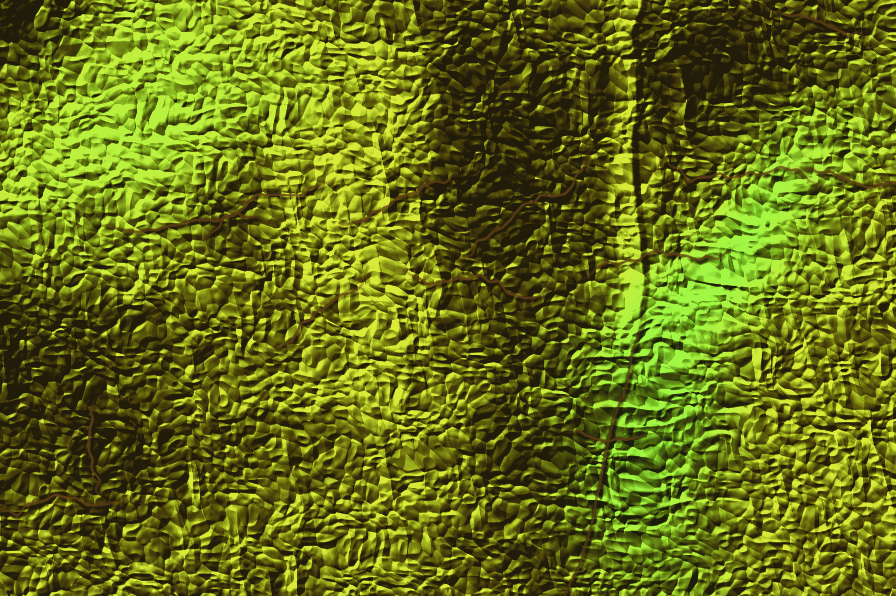
This texture is drawn by a WebGL 1 fragment shader. Its source:

```glsl
precision highp float;
uniform vec2 u_resolution;

// Foil tones, dark to light
const vec3 UMBER = vec3(0.13, 0.11, 0.035);
const vec3 BROWN = vec3(0.27, 0.23, 0.04);
const vec3 OLIVE = vec3(0.36, 0.36, 0.04);
const vec3 MOSS = vec3(0.49, 0.51, 0.07);
const vec3 LIME = vec3(0.61, 0.69, 0.11);
const vec3 GLINT = vec3(0.85, 0.92, 0.22);
const vec3 GREEN_TINT = vec3(0.70, 1.06, 1.25);
const vec3 CRACK_COLOR = vec3(0.40, 0.26, 0.09);

// Surface and light
const vec2 GRAIN_SCALE = vec2(58.0, 52.0);
const vec2 CRINKLE_SCALE = vec2(62.0, 84.0);
const vec2 FOLD_SCALE = vec2(24.0, 5.0);
const float FOLD_LEAN = 0.28;
const vec2 LIGHT_DIR = vec2(-0.50, 0.866);
const float LIGHT_STEP = 0.0028;
const float RELIEF_GAIN = 1.35;
const float TONE_BIAS = -0.08;
const float CRACK_WIDTH = 0.0036;

float hash(vec2 p) {
  vec3 q = fract(p.xyx * 0.1031);
  q += dot(q, q.yzx + 33.33);
  return fract((q.x + q.y) * q.z);
}

vec2 hash2(vec2 p) {
  return vec2(hash(p), hash(p + 71.7));
}

float noise(vec2 p) {
  vec2 i = floor(p), f = fract(p);
  f = f * f * (3.0 - 2.0 * f);
  vec2 x = vec2(1.0, 0.0);
  return mix(mix(hash(i), hash(i + x), f.x),
             mix(hash(i + x.yx), hash(i + x.xx), f.x), f.y);
}

float ridge(vec2 p) {
  return 1.0 - abs(2.0 * noise(p) - 1.0);
}

// Rounded pebbles separated by sharp grooves
float pebbles(vec2 p) {
  vec2 cell = floor(p), f = fract(p);
  float nearest = 4.0;
  for (int y = -1; y <= 1; y++)
    for (int x = -1; x <= 1; x++) {
      vec2 o = vec2(float(x), float(y));
      vec2 d = o + hash2(cell + o) - f;
      nearest = min(nearest, dot(d, d));
    }
  return -nearest;
}

float height(vec2 p, float green) {
  vec2 q = p + 0.022 * vec2(noise(p * 19.0), noise(p * 19.0 + 40.0));
  vec2 lean = vec2(q.x + FOLD_LEAN * q.y, q.y);
  float h = 0.95 * pebbles(lean * GRAIN_SCALE) / GRAIN_SCALE.x;
  h += 0.40 * ridge(q * CRINKLE_SCALE + 9.0) / CRINKLE_SCALE.x;
  h += 0.40 * noise(q * 140.0) / 140.0;
  h += (1.0 - 0.7 * green) * 0.75 * ridge(lean * FOLD_SCALE) / FOLD_SCALE.x;
  h += (1.0 - 0.7 * green) * 0.55 * ridge(lean * FOLD_SCALE * 2.1 + 5.0) / (2.1 * FOLD_SCALE.x);
  return h + green * 0.6 * ridge(q * vec2(13.0, 38.0)) / 38.0;
}

vec2 turn(vec2 p, float a) {
  return vec2(cos(a) * p.x + sin(a) * p.y, cos(a) * p.y - sin(a) * p.x);
}

// Soft oval patch of light or shade
float patch_(vec2 p, vec2 center, vec2 radius, float angle) {
  vec2 d = turn(p - center, angle) / radius;
  return exp(-dot(d, d));
}

float seamOffset(vec2 p) {
  float bend = 0.28 * max(0.43 - p.y, 0.0);
  return p.x - 1.075 + bend + 0.022 * (noise(vec2(p.y * 17.0, 3.0)) - 0.5);
}

float line(float d, float width) {
  return 1.0 - smoothstep(0.3 * width, width, abs(d));
}

// Scattered wandering cracks: x is the crack, y its shadow
vec2 cracks(vec2 p) {
  vec2 result = vec2(0.0);
  for (int i = 0; i < 13; i++) {
    vec2 seed = vec2(float(i) * 3.7 + 2.0, 8.3);
    vec2 center = vec2(fract(float(i) * 0.618 + 0.12) * 1.5, hash(seed));
    float steep = step(0.78, hash(seed + 5.0));
    vec2 d = turn(p - center, mix(0.9 * hash(seed + 9.0) - 0.25, 1.45, steep));
    float wander = 0.055 * noise(vec2(d.x * 13.0, seed.x)) + 0.014 * noise(vec2(d.x * 60.0, seed.x));
    float reach = 0.08 + 0.11 * hash(seed + 14.0);
    float fade = 1.0 - smoothstep(0.5 * reach, reach, abs(d.x));
    float v = d.y - wander + 0.03;
    result = max(result, fade * vec2(line(v, CRACK_WIDTH), line(v + 0.003, 2.0 * CRACK_WIDTH)));
  }
  return result;
}

vec3 foil(float t) {
  vec3 c = mix(UMBER, BROWN, smoothstep(0.05, 0.25, t));
  c = mix(c, OLIVE, smoothstep(0.25, 0.47, t));
  c = mix(c, MOSS, smoothstep(0.47, 0.66, t));
  c = mix(c, LIME, smoothstep(0.66, 0.81, t));
  return mix(c, GLINT, smoothstep(0.81, 0.95, t));
}

void main() {
  vec2 p = gl_FragCoord.xy / u_resolution.y;
  p.x *= 1.506 * u_resolution.y / u_resolution.x;
  vec2 w = p + 0.10 * (vec2(noise(p * 6.0), noise(p * 6.0 + 20.0)) - 0.5);

  // Broad sheen and hollows of the draped sheet
  float upperSheen = patch_(w, vec2(0.20, 0.80), vec2(0.30, 0.17), 0.6);
  float band = patch_(w, vec2(1.24, 0.57), vec2(0.30, 0.11), 0.75);
  float lowerGreen = patch_(w, vec2(1.10, 0.20), vec2(0.13, 0.24), 0.0);
  float sheen = 1.45 * upperSheen + 1.5 * band + 0.35 * lowerGreen;
  sheen += 0.85 * patch_(w, vec2(0.62, 0.62), vec2(0.13, 0.42), 0.25);
  sheen += 0.35 * patch_(w, vec2(1.42, 0.25), vec2(0.16, 0.25), 0.0);
  float shade = 1.3 * patch_(w, vec2(0.85, 0.72), vec2(0.13, 0.36), 0.15);
  shade += 1.4 * patch_(w, vec2(1.22, 0.90), vec2(0.22, 0.15), 0.3);
  shade += 1.3 * patch_(w, vec2(0.04, 0.42), vec2(0.16, 0.17), 0.0);
  shade += 0.8 * patch_(w, vec2(0.20, 0.24), vec2(0.20, 0.14), 0.5);
  shade += 0.9 * patch_(w, vec2(0.39, 0.68), vec2(0.05, 0.13), 0.0);
  shade += 0.8 * patch_(w, vec2(0.90, 0.16), vec2(0.12, 0.20), 0.0);
  shade += 2.2 * patch_(p, vec2(0.0, 1.0), vec2(0.13, 0.12), 0.0);
  float green = clamp(0.6 * upperSheen + band + lowerGreen, 0.0, 1.0);

  // Raised strip beside the long seam
  float seam = seamOffset(p);
  float upperSeam = smoothstep(0.40, 0.50, p.y);
  sheen += 1.3 * upperSeam * smoothstep(-0.055, -0.025, seam) * (1.0 - smoothstep(-0.006, 0.0, seam));
  shade += 1.2 * line(seam - 0.003, 0.008);

  // Relief lighting mapped to foil tones
  float rise = height(p, green) - height(p + LIGHT_DIR * LIGHT_STEP, green);
  float relief = RELIEF_GAIN * rise / LIGHT_STEP;
  vec2 crack = cracks(p);
  float level = TONE_BIAS + relief + sheen - shade - 1.1 * crack.y;
  float tone = 1.0 / (1.0 + exp(-1.7 * level));
  vec3 color = foil(tone) * mix(vec3(1.0), GREEN_TINT, 0.85 * green);

  float seamCrack = 0.6 * (1.0 - upperSeam) * line(seam, CRACK_WIDTH);
  color = mix(color, CRACK_COLOR, max(0.75 * crack.x, seamCrack));
  gl_FragColor = vec4(color, 1.0);
}
```
